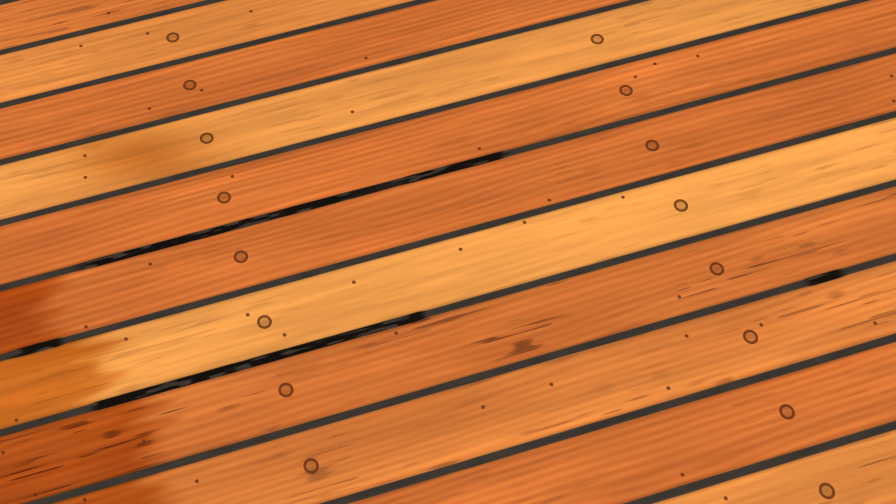
Give the GLSL for this texture, as a WebGL 1 fragment shader.

```glsl
precision highp float;

// Varnished deck planks seen at a slant, with dark caulked seams and round pegs.
// A projective map turns the canvas into plank space (x along, y across, one
// plank per unit); grain, seams, pegs and wet stains are all built there.

uniform vec2 u_resolution;

const float PEG_SPACING = 6.0;
const float SEAM_HALF = 0.048;
const vec3 AMBER = vec3(0.81, 0.43, 0.20);
const vec3 GOLD = vec3(0.95, 0.63, 0.31);
const vec3 CAULK = vec3(0.24, 0.21, 0.185);
const vec3 GAP = vec3(0.09, 0.065, 0.05);
const vec3 STREAK = vec3(0.40, 0.20, 0.10);
const vec3 PEG_RIM = vec3(0.36, 0.17, 0.07);
const vec3 WET_TINT = vec3(0.80, 0.62, 0.36);

float hash(vec2 p) {
  return fract(sin(dot(p, vec2(127.1, 311.7))) * 4375.85);
}

float noise(vec2 p) {
  vec2 i = floor(p), f = fract(p);
  f = f * f * (3.0 - 2.0 * f);
  float low = mix(hash(i), hash(i + vec2(1.0, 0.0)), f.x);
  float high = mix(hash(i + vec2(0.0, 1.0)), hash(i + 1.0), f.x);
  return mix(low, high, f.y);
}

// Soft interval: 1 between a and b
float span(float x, float a, float b, float soft) {
  return smoothstep(a - soft, a + soft, x) * (1.0 - smoothstep(b - soft, b + soft, x));
}

// 1 where a list entry equals the index
vec4 isIndex(vec4 list, float index) {
  return vec4(lessThan(abs(list - index), vec4(0.5)));
}

// p runs right and down, in canvas heights
vec2 plankSpace(vec2 p) {
  float along = (p.x - 0.319 - 0.319 * p.y) / (0.829 + 0.188 * p.y);
  float across = (p.y + 0.2384 * p.x - 0.0053) / (0.0960 + 0.0026 * p.x + 0.0303 * p.y);
  return vec2(along * PEG_SPACING, across);
}

// How golden a plank is, from red amber (0) to pale gold (1)
float goldness(float plank) {
  return dot(isIndex(vec4(1.0, 3.0, 6.0, 10.0), plank), vec4(0.60, 0.90, 1.0, 0.60))
       + dot(isIndex(vec4(0.0, 2.0, 7.0, 8.0), plank), vec4(0.15, 0.05, 0.14, 0.32));
}

vec3 woodColor(vec2 u, float plank) {
  float gold = goldness(plank);
  vec2 s = u + vec2(plank * 17.3, 0.0);
  float broad = noise(s * vec2(0.45, 1.8)) - 0.5;
  float bands = noise(s * vec2(0.35, 8.0)) - 0.5;
  float fine = noise(s * vec2(1.6, 24.0)) - 0.5;
  float rings = sin(6.2832 * (10.0 * u.y + 0.18 * u.x + 1.6 * broad));
  vec3 color = mix(AMBER, GOLD, clamp(gold + 0.24 * broad, 0.0, 1.0));
  color *= 1.0 + 0.10 * broad + 0.10 * bands + 0.10 * fine;
  color *= 1.0 + vec3(0.03, 0.055, 0.06) * rings * (1.0 - 0.8 * gold);
  // Short weathered streaks, strongest on a few planks
  float worn = 0.15 + 0.5 * dot(isIndex(vec4(0.0, 7.0, 8.0, 10.0), plank), vec4(0.4, 1.0, 0.4, 0.8));
  float streak = smoothstep(0.66, 0.92, noise(s * vec2(2.6, 27.0) + 5.0));
  streak *= smoothstep(0.35, 0.75, noise(s * vec2(0.7, 3.0) + 9.0));
  return mix(color, STREAK, streak * worn);
}

// Dark stains: soaked plank ends at lower left, and one patch on a gold plank
float wetness(vec2 p, vec2 u, float plank) {
  float edge = min(0.12 + 0.105 * (plank - 5.0), 0.34);
  float ragged = 0.08 * (noise(u * vec2(2.0, 9.0)) - 0.5);
  float ends = step(4.5, plank) * (1.0 - smoothstep(edge - 0.08, edge + 0.03, p.x + ragged));
  vec2 d = (p - vec2(0.28, 0.31)) / vec2(0.13, 0.055);
  float patchy = 0.6 * exp(-dot(d, d)) * dot(isIndex(vec4(3.0), plank), vec4(0.25));
  return ends * (0.75 + 0.25 * noise(u * vec2(1.0, 6.0))) + patchy;
}

// Stretches of each seam where the caulk has pulled away
float openSeam(float along, float row) {
  vec4 stretches = vec4(span(along, -2.1, 4.0, 0.2), span(along, -3.2, -2.4, 0.2),
                        span(along, -2.4, 2.1, 0.1), span(along, 7.1, 7.6, 0.1));
  float ragged = smoothstep(0.25, 0.5, noise(vec2(along * 1.7, row * 7.3)));
  return dot(isIndex(vec4(5.0, 6.0, 7.0, 8.0), row), stretches) * ragged;
}

void main() {
  vec2 p = gl_FragCoord.xy / u_resolution.y;
  p.y = u_resolution.x > 0.0 ? 1.0 - p.y : p.y;
  vec2 u = plankSpace(p);
  float plank = floor(u.y);
  float aa = 0.8 / (u_resolution.y * (0.096 + 0.03 * p.y));

  vec3 color = woodColor(u, plank);
  color *= mix(vec3(1.0), WET_TINT, wetness(p, u, plank));

  // Sparse specks
  vec2 cell = floor(u * 2.0);
  vec2 speckAt = 0.2 + 0.6 * vec2(hash(cell + 3.1), hash(cell + 8.7));
  float speck = length(fract(u * 2.0) - speckAt) * 0.5;
  color = mix(color, STREAK, 0.8 * step(0.88, hash(cell)) * (1.0 - smoothstep(0.015, 0.02 + aa, speck)));

  // One peg per spacing, in the middle of each plank
  float column = floor(u.x / PEG_SPACING + 0.5);
  vec2 jitter = 0.06 * (vec2(hash(vec2(plank, column)), hash(vec2(column, plank + 4.0))) - 0.5);
  float peg = length(u - vec2(column * PEG_SPACING, plank + 0.49) - jitter);
  color *= 1.0 - 0.14 * (1.0 - smoothstep(0.075 - aa, 0.075 + aa, peg));
  color = mix(color, PEG_RIM, 0.75 * (1.0 - smoothstep(0.008, 0.012 + aa, abs(peg - 0.08))));

  // Seams, slightly wider and black where open
  float row = floor(u.y + 0.5);
  float open = openSeam(u.x, row);
  float halfWidth = SEAM_HALF + 0.004 * (noise(vec2(u.x * 3.0, row * 5.1)) - 0.5) + 0.012 * open;
  float seam = abs(u.y - row);
  color *= 1.0 - 0.15 * (1.0 - smoothstep(halfWidth, halfWidth + 0.05, seam));
  float torn = open * smoothstep(0.2, 0.5, noise(u * vec2(5.0, 30.0)));
  vec3 filler = mix(CAULK * (0.92 + 0.16 * noise(u * vec2(4.0, 20.0))), GAP, torn);
  color = mix(filler, color, smoothstep(halfWidth - aa, halfWidth + aa, seam));

  gl_FragColor = vec4(color, 1.0);
}
```
